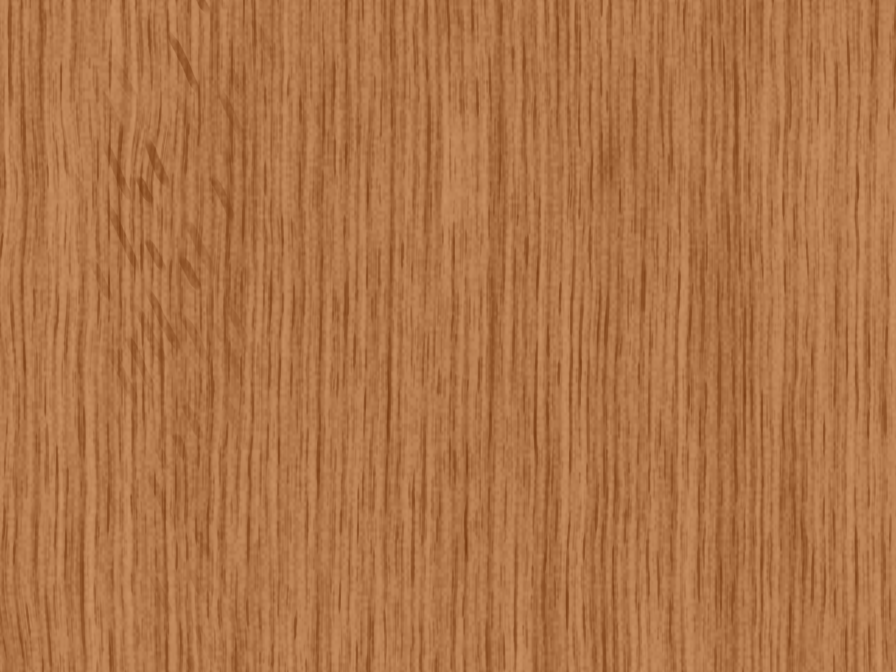
This texture is drawn by a WebGL 1 fragment shader. Its source:

```glsl
precision highp float;
// Oak veneer: upright grain lines, short dark pores and slanted ray flecks.

uniform vec2 u_resolution;

#define MEAN_COLOR vec3(0.677, 0.447, 0.271)
#define TONE_STEP vec3(0.050, 0.053, 0.051)
#define BRIGHTNESS 0.72
#define RING_FREQUENCY 58.0
#define RING_DEPTH 0.42
#define STREAK_DEPTH 1.25
#define PORE_DEPTH 1.9
#define FLECK_DEPTH 2.4
#define BAND_DEPTH 0.75
#define WAVE_SIZE 0.008
#define SPECKLE_DEPTH 0.65

float hash(vec2 p) {
  vec3 q = fract(p.xyx * vec3(0.1031, 0.1030, 0.0973));
  q += dot(q, q.yzx + 33.33);
  return fract((q.x + q.y) * q.z);
}

float noise(vec2 p) {
  vec2 cell = floor(p);
  vec2 f = fract(p);
  f = f * f * (3.0 - 2.0 * f);
  float low = mix(hash(cell), hash(cell + vec2(1.0, 0.0)), f.x);
  float high = mix(hash(cell + vec2(0.0, 1.0)), hash(cell + 1.0), f.x);
  return mix(low, high, f.y);
}

float signedNoise(vec2 p) {
  return 2.0 * noise(p) - 1.0;
}

float bell(float x) {
  return exp(-x * x);
}

// Tapered upright dashes, one per cell, with each column shifted at random.
float dashes(vec2 p, vec2 size, float seed) {
  vec2 q = p / size;
  float column = floor(q.x);
  q.y += 20.0 * hash(vec2(column, seed));
  vec2 cell = vec2(column, floor(q.y)) + seed * 17.0;
  float halfLength = mix(0.18, 0.49, hash(cell));
  float center = mix(0.38, 0.62, hash(cell + 41.3));
  float strength = smoothstep(0.1, 0.8, hash(cell + 83.7));
  vec2 d = abs(fract(q) - vec2(center, 0.5));
  float taper = 1.0 - smoothstep(0.5, 1.0, d.y / halfLength);
  float halfWidth = mix(0.07, 0.20, taper);
  float edge = 0.03 + 0.5 / (u_resolution.y * size.x);
  float body = 1.0 - smoothstep(halfWidth - edge, halfWidth + edge, d.x);
  return strength * taper * body;
}

void main() {
  vec2 p = gl_FragCoord.xy / u_resolution.y;

  // Bend the grain, most strongly toward the left side.
  float wavy = 0.2 + 0.8 * (1.0 - smoothstep(0.2, 0.5, p.x));
  vec2 grain = p;
  grain.x += WAVE_SIZE * wavy * signedNoise(p * vec2(9.0, 7.0));
  grain.x += 0.010 * signedNoise(p * vec2(2.5, 1.1) + 7.0);
  grain.x += 0.0012 * signedNoise(p * vec2(40.0, 22.0));

  // Growth rings, a broken dark line in each, and finer drawn-out streaks.
  float phase = grain.x * RING_FREQUENCY
              + 1.6 * noise(grain * vec2(11.0, 0.7))
              + 0.5 * noise(grain * vec2(30.0, 2.0));
  float ring = sin(6.2832 * phase);
  float ringLine = pow(0.5 - 0.5 * ring, 4.0);
  ringLine *= smoothstep(0.25, 0.75, noise(grain * vec2(60.0, 6.0) + 53.0));
  float streak = 0.55 * signedNoise(grain * vec2(75.0, 1.5))
               + 0.75 * signedNoise(grain * vec2(170.0, 4.0) + 31.0);

  // Broad tonal drift, with two dark bands right of the middle.
  float band = 0.55 * signedNoise(grain * vec2(9.0, 0.6) + 13.0);
  band -= 0.9 * bell((grain.x - 0.73) / 0.014);
  band -= 1.0 * bell((grain.x - 0.815) / 0.011);

  // Pores gather in the dark half of each ring.
  float pores = dashes(grain, vec2(0.0085, 0.110), 1.0)
              + 0.8 * dashes(grain + 0.003, vec2(0.0130, 0.260), 2.0)
              + 0.6 * dashes(grain, vec2(0.0067, 0.060), 3.0);
  pores *= 0.85 - 0.35 * ring;

  // Ray flecks lean across the left part; a small smudge sits on the right.
  vec2 slanted = vec2(grain.x + 0.48 * p.y, p.y);
  float fleckArea = bell((p.x - 0.25) / 0.12) * mix(0.35, 1.0, smoothstep(0.3, 0.7, p.y));
  float flecks = fleckArea * dashes(slanted, vec2(0.034, 0.125), 5.0);
  vec2 smudge = p - vec2(0.91, 0.76);
  smudge = vec2(smudge.x - 0.35 * smudge.y, smudge.y) / vec2(0.016, 0.055);
  flecks += 0.8 * exp(-dot(smudge, smudge)) * noise(grain * vec2(150.0, 25.0));

  // Sum the tone, soften the extremes and tint.
  float tone = BRIGHTNESS + RING_DEPTH * ring + STREAK_DEPTH * streak;
  tone += BAND_DEPTH * band - PORE_DEPTH * pores - 0.9 * ringLine;
  tone -= FLECK_DEPTH * flecks;
  tone += SPECKLE_DEPTH * signedNoise(p * vec2(240.0, 180.0));
  tone -= 0.35 * max(tone - 1.2, 0.0);
  tone += 0.5 * max(-2.0 - tone, 0.0);
  gl_FragColor = vec4(MEAN_COLOR + TONE_STEP * tone, 1.0);
}
```
